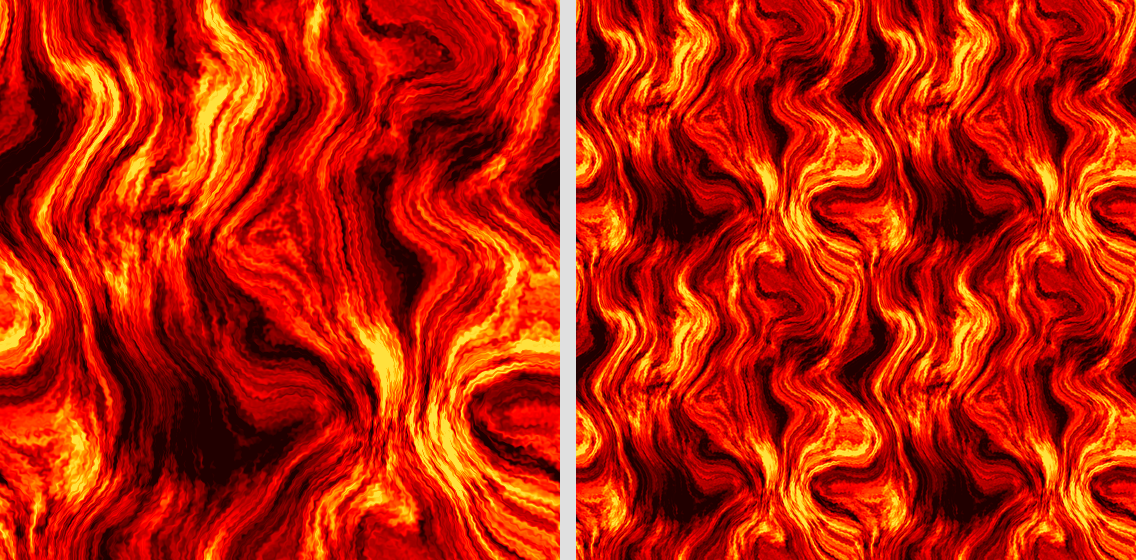
Left, the tile; right, the same tile 2 across and 2 down.
A WebGL 1 fragment shader for this texture:

```glsl
precision highp float;
// Seamless molten fire: tall streaks of wrapping gradient noise, bent and
// folded by a smooth warp, roughened by a fine one, then coloured by heat.
// Every noise layer has a whole number of cells, so the square tiles.

uniform vec2 u_resolution;

const float TAU = 6.2831853;
const float NOISE_SPREAD = 0.21;               // standard deviation of noise()

const float SWIRL_CELLS = 3.0;                 // large bends across the canvas
const vec2  SWIRL_SIZE = vec2(0.23, 0.20);
const float CURL_CELLS = 6.0;                  // tighter curls on top of them
const vec2  CURL_SIZE = vec2(0.085, 0.08);
const float FRAY_CELLS = 100.0;                // ragged streak edges
const vec2  FRAY_SIZE = vec2(0.006, 0.012);

const vec2  BROAD_CELLS = vec2(5.0, 2.0);      // bright and dark columns
const vec2  PATCH_CELLS = vec2(11.0, 4.0);     // tongues within the columns
const vec2  STREAK_CELLS = vec2(23.0, 5.0);    // coarsest streaks
const vec2  STREAK_GROWTH = vec2(2.0, 2.1);    // finer streaks per octave
const float STREAK_GAIN = 0.82;
const int   STREAK_OCTAVES = 4;

const float HEAT_MEAN = 0.88;
const float BROAD_HEAT = 0.29;
const float STREAK_HEAT = 0.30;
const float HEAT_FLOOR = 0.13;
const float YELLOW_START = 0.70;

float hash(vec2 cell, float seed) {
  return fract(sin(dot(cell, vec2(127.1, 311.7)) + seed * 74.7) * 43758.5453);
}

// Dot product of a random unit gradient with the offset from its corner.
float slope(vec2 cell, vec2 offset, vec2 period, float seed) {
  float angle = TAU * hash(mod(cell, period), seed);
  return dot(vec2(cos(angle), sin(angle)), offset);
}

// Gradient noise that repeats after "cells" cells across the unit square.
float noise(vec2 uv, vec2 cells, float seed) {
  vec2 p = uv * cells + fract(seed * vec2(0.37, 0.73));
  vec2 i = floor(p);
  vec2 f = p - i;
  vec2 w = f * f * f * (f * (f * 6.0 - 15.0) + 10.0);
  vec2 e = vec2(1.0, 0.0);
  float low = mix(slope(i, f, cells, seed),
                  slope(i + e.xy, f - e.xy, cells, seed), w.x);
  float high = mix(slope(i + e.yx, f - e.yx, cells, seed),
                   slope(i + e.xx, f - e.xx, cells, seed), w.x);
  return mix(low, high, w.y);
}

vec2 warp(vec2 uv, float cells, float seed) {
  return vec2(noise(uv, vec2(cells), seed), noise(uv, vec2(cells), seed + 1.0));
}

// Columns and tongues, scaled to unit deviation.
float broadHeat(vec2 uv) {
  float sum = noise(uv, BROAD_CELLS, 11.0) + 0.75 * noise(uv, PATCH_CELLS, 12.0);
  return sum / (1.25 * NOISE_SPREAD);
}

// Octaves of ever thinner streaks, scaled to unit deviation.
float streakHeat(vec2 uv) {
  vec2 cells = STREAK_CELLS;
  float weight = 1.0;
  float sum = 0.0;
  float power = 0.0;
  for (int i = 0; i < STREAK_OCTAVES; i++) {
    sum += weight * noise(uv, cells, 21.0 + float(i));
    power += weight * weight;
    weight *= STREAK_GAIN;
    cells = floor(cells * STREAK_GROWTH);
  }
  return sum / (sqrt(power) * NOISE_SPREAD);
}

// Black through red and orange to yellow.
vec3 fireColor(float heat) {
  float red = clamp(heat, HEAT_FLOOR, 1.0);
  float green = clamp(heat - 1.0, 0.0, 0.88);
  float blue = max(green - YELLOW_START, 0.0) * 1.3;
  return vec3(red, green, blue);
}

void main() {
  vec2 uv = gl_FragCoord.xy / u_resolution;

  // Bend the plane, then fray it.
  vec2 flow = uv + SWIRL_SIZE * warp(uv, SWIRL_CELLS, 1.0)
                 + CURL_SIZE * warp(uv, CURL_CELLS, 4.0);
  flow += FRAY_SIZE * warp(uv, FRAY_CELLS, 7.0);

  // Hot columns show livelier streaks than dark ones.
  float broad = broadHeat(flow);
  float liveliness = mix(0.65, 1.3, smoothstep(-1.5, 1.5, broad));
  float heat = HEAT_MEAN + BROAD_HEAT * broad
             + STREAK_HEAT * liveliness * streakHeat(flow);

  gl_FragColor = vec4(fireColor(heat), 1.0);
}
```
